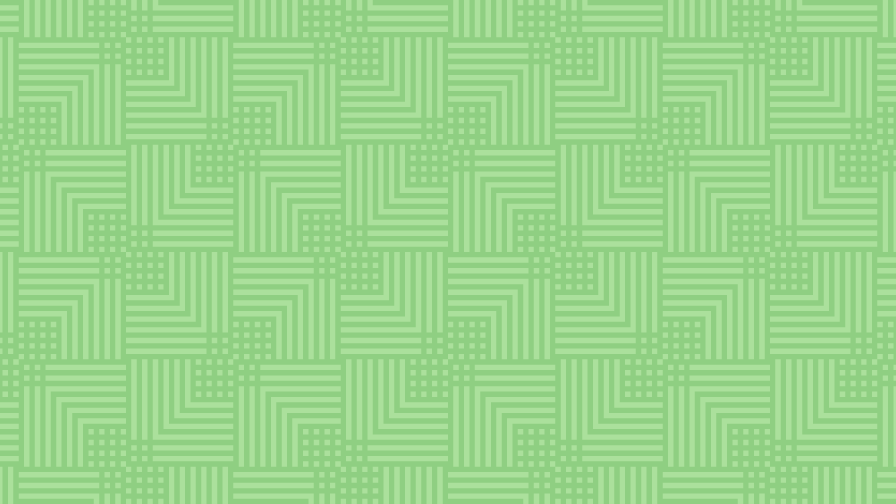
A Shadertoy shader for this pattern:

```glsl
// Two-tone green weave: square cells of nested L-shaped stripes with dotted corners, turned by quarter turns.

const vec3 DARK_GREEN = vec3(0.56, 0.81, 0.51);
const vec3 LIGHT_GREEN = vec3(0.67, 0.88, 0.61);
const float CELL_SIZE = 0.21296;    // cell side, in canvas heights
const float LINES_PER_CELL = 10.0;  // stripe pitches along a cell side
const float DARK_SHARE = 0.5;       // dark part of each pitch
const float OUTER_DOTS = 2.0;       // dots per side at the outer corner
const float INNER_START = 6.0;      // pitch where the inner dots begin
const int SAMPLES = 4;              // samples per pixel side

// 1 on the light part of each pitch, else 0
float stripe(float x) {
    return step(DARK_SHARE, fract(x));
}

// One cell, with its outer corner at the origin, in pitches
float cellPattern(vec2 p) {
    float nearSide = min(p.x, p.y);
    float farSide = max(p.x, p.y);
    bool dotted = farSide < OUTER_DOTS + DARK_SHARE || nearSide > INNER_START;
    return dotted ? stripe(p.x) * stripe(p.y) : stripe(nearSide);
}

// Four cell orientations, repeating every two cells
float weave(vec2 p) {
    vec2 cell = floor(p);
    vec2 local = p - cell;
    vec2 odd = mod(cell, 2.0);
    if (odd.y > 0.5) local.x = 1.0 - local.x;
    if (odd.x < 0.5) local.y = 1.0 - local.y;
    return cellPattern(local * LINES_PER_CELL);
}

void mainImage(out vec4 fragColor, in vec2 fragCoord) {
    // Average a grid of samples over the pixel to smooth the edges
    float light = 0.0;
    for (int j = 0; j < SAMPLES; j++) {
        for (int i = 0; i < SAMPLES; i++) {
            vec2 offset = (vec2(i, j) + 0.5) / float(SAMPLES) - 0.5;
            vec2 p = (fragCoord + offset - 0.5 * iResolution.xy) / iResolution.y;
            light += weave(p / CELL_SIZE);
        }
    }
    light /= float(SAMPLES * SAMPLES);
    fragColor = vec4(mix(DARK_GREEN, LIGHT_GREEN, light), 1.0);
}
```
